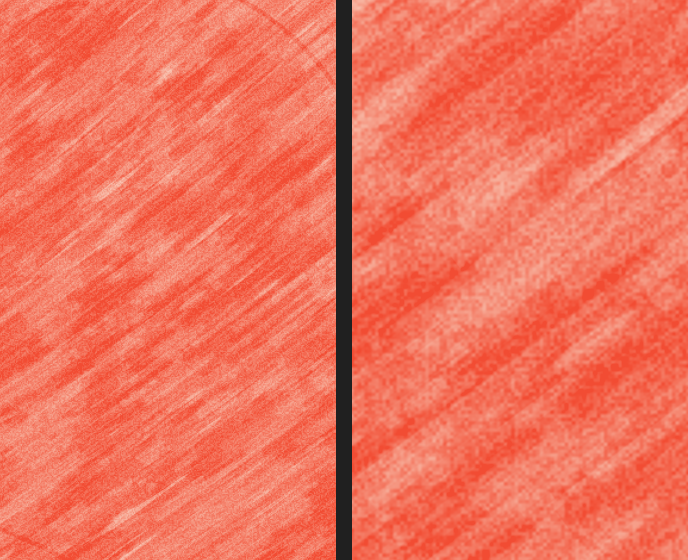
Left: the whole. Right: its middle third, enlarged.
A WebGL 1 fragment shader for this texture:

```glsl
precision highp float;
// Slanted red marker strokes with ragged overlaps, pale gaps and paper grain.
uniform vec2 u_resolution;

const vec3 DEEP_INK = vec3(0.95, 0.30, 0.20);
const vec3 PALE_INK = vec3(0.965, 0.655, 0.575);
const vec3 PAPER = vec3(0.98, 0.84, 0.78);
const float STROKE_ANGLE = 0.65;
const float BASE_TONE = 0.565;
const float PATCH_DEPTH = 0.27;
const float GAP_LIGHT = 0.5;
const float GRAIN_SCALE = 470.0;
const float GRAIN_AMOUNT = 0.52;
const float ARC_WIDTH = 0.006;

float hash(vec2 p) {
  vec3 h = fract(vec3(p.xyx) * 0.1031);
  h += dot(h, h.yzx + 33.33);
  return fract((h.x + h.y) * h.z);
}

float noise(vec2 p) {
  vec2 i = floor(p);
  vec2 f = fract(p);
  f = f * f * (3.0 - 2.0 * f);
  return mix(mix(hash(i), hash(i + vec2(1, 0)), f.x),
             mix(hash(i + vec2(0, 1)), hash(i + vec2(1, 1)), f.x), f.y);
}

float fbm(vec2 p) {
  float sum = 0.0;
  float weight = 0.53;
  for (int i = 0; i < 4; i++) {
    sum += weight * noise(p);
    p = p * 2.03 + 17.3;
    weight *= 0.5;
  }
  return sum;
}

// One row of end-to-end strokes, each with its own ink tone.
float rowTone(float along, float row, float seed) {
  float x = along + 9.0 * hash(vec2(row, seed));
  float i = floor(x);
  return mix(hash(vec2(i, row + seed)), hash(vec2(i + 1.0, row + seed)),
             smoothstep(0.95, 1.0, x - i));
}

// Parallel strokes; size is (length, width).
float strokes(vec2 q, vec2 size, float seed) {
  vec2 s = q / size;
  float row = floor(s.y);
  return mix(rowTone(s.x, row, seed), rowTone(s.x, row + 1.0, seed),
             smoothstep(0.7, 1.0, s.y - row)) - 0.5;
}

// A cloudy mask cut into rows, so its outline has blunt stroke ends.
float rowPatch(float along, float row, float width, float seed) {
  float jitter = 0.06 * (hash(vec2(row, seed)) - 0.5);
  float cloud = fbm(vec2((along + jitter) * 9.0, row * width * 13.0) + seed);
  return smoothstep(0.56, 0.58, cloud) * (0.7 + 2.0 * max(cloud - 0.56, 0.0));
}

float patches(vec2 q, float width, float seed) {
  float y = q.y / width;
  float row = floor(y);
  return mix(rowPatch(q.x, row, width, seed), rowPatch(q.x, row + 1.0, width, seed),
             smoothstep(0.75, 1.0, y - row));
}

// Thin curved pen mark, kept near the direction aim.
float arc(vec2 p, vec2 center, float radius, vec2 aim, float spread) {
  vec2 d = p - center;
  float line = 1.0 - smoothstep(0.4 * ARC_WIDTH, ARC_WIDTH, abs(length(d) - radius));
  return line * smoothstep(spread, spread + 0.02, dot(normalize(d), normalize(aim)));
}

void main() {
  vec2 p = gl_FragCoord.xy / u_resolution.y;

  // Stroke space: x runs along the strokes, y across, with a slight bend.
  float c = cos(STROKE_ANGLE);
  float s = sin(STROKE_ANGLE);
  vec2 q = vec2(c * p.x + s * p.y, c * p.y - s * p.x) + 3.0;
  q.y += 0.012 * sin(q.x * 4.0 + q.y * 2.0) + 0.003 * noise(q * 9.0);

  // Layered ink, from broad washes to fibre streaks.
  float tone = BASE_TONE;
  tone += 0.16 * (noise(q * vec2(2.5, 5.0)) - 0.5);
  tone += 0.20 * strokes(q, vec2(0.30, 0.021), 3.0);
  tone += 0.27 * strokes(q, vec2(0.19, 0.0115), 41.0);
  tone += 0.24 * strokes(q, vec2(0.13, 0.0055), 87.0);
  tone += 0.26 * (noise(q * vec2(10.0, 300.0)) - 0.5);

  // Darker double-inked overlaps, mostly in clusters.
  float wide = patches(q, 0.014, 11.0);
  float narrow = patches(q * 1.5, 0.013, 63.0);
  tone -= PATCH_DEPTH * (max(wide, narrow) + 0.35 * min(wide, narrow));

  // Tapered gaps where paper shows through.
  float gap = smoothstep(0.76, 0.94, noise(q * vec2(9.0, 120.0)));
  tone += GAP_LIGHT * gap * smoothstep(0.3, 0.65, noise(q * vec2(7.0, 14.0) + 50.0));

  // Stray curved marks near the corners.
  tone -= 0.30 * arc(p, vec2(0.185, 0.565), 0.5, vec2(0.67, 0.74), 0.88);
  tone -= 0.28 * arc(p, vec2(0.167, 0.745), 0.25, vec2(-0.32, 0.95), 0.95);
  tone -= 0.20 * arc(p, vec2(-0.348, -0.883), 1.0, vec2(0.41, 0.91), 0.9);

  tone += GRAIN_AMOUNT * (noise(p * GRAIN_SCALE) - 0.5);

  vec3 color = mix(DEEP_INK, PALE_INK, clamp(tone, 0.0, 1.0));
  color = mix(color, PAPER, clamp((tone - 1.0) * 1.5, 0.0, 1.0));
  gl_FragColor = vec4(color, 1.0);
}
```
